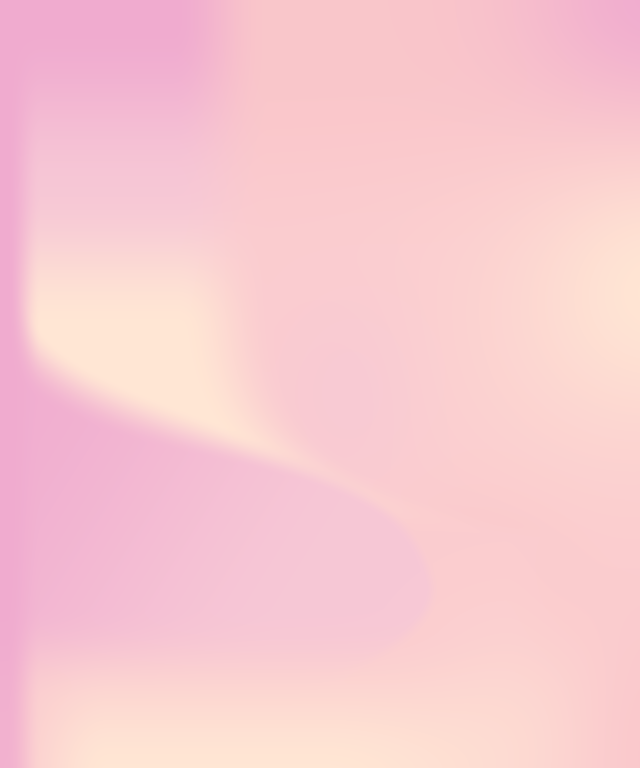
This background is drawn by a Shadertoy shader. Its source:

```glsl
// Soft pastel gradient: a mauve fold sweeps in from the left beneath a cream
// pocket, over a rose field with glows at the right and bottom edges.
// The fold's rim is a logistic curve x(y); all else is blended falloffs.

const vec3 MAUVE = vec3(0.940, 0.670, 0.812);
const vec3 LILAC = vec3(0.966, 0.780, 0.836);
const vec3 ROSE  = vec3(0.978, 0.776, 0.792);
const vec3 BLUSH = vec3(0.982, 0.800, 0.812);
const vec3 CREAM = vec3(1.000, 0.902, 0.830);

const float FOLD_REACH  = 0.693;  // rightmost point of the fold
const float FOLD_MIDDLE = 0.434;  // height of its steepest sweep
const float FOLD_SCALE  = 0.050;  // vertical stretch of the sweep
const float FOLD_CURL   = 9.0;    // how strongly the tip turns back
const float TIP_HEIGHT  = 0.245;
const float POCKET_EDGE = 0.345;  // right side of the cream pocket
const float POCKET_SOFT = 0.075;

// Elliptical Gaussian falloff.
float glow(vec2 p, vec2 center, vec2 radius) {
    vec2 q = (p - center) / radius;
    return exp(-dot(q, q));
}

// Approximate signed distance to the rim, negative inside the fold.
float foldDistance(vec2 p) {
    float s = 1.0 / (1.0 + exp((p.y - FOLD_MIDDLE) / FOLD_SCALE));
    float below = max(TIP_HEIGHT - p.y, 0.0);
    float rim = FOLD_REACH * s - FOLD_CURL * below * below;
    float slope = -FOLD_REACH * s * (1.0 - s) / FOLD_SCALE
                + 2.0 * FOLD_CURL * below;
    return (p.x - rim) / sqrt(1.0 + slope * slope);
}

// Rose field with a corner tint and a glow on the right.
vec3 roseField(vec2 p) {
    vec3 color = mix(BLUSH, ROSE, smoothstep(0.65, 0.92, p.y));
    color = mix(color, LILAC, 0.65 * glow(p, vec2(0.55, 0.49), vec2(0.12, 0.13)));
    color = mix(color, ROSE, 0.95 * glow(p, vec2(0.76, 0.24), vec2(0.14, 0.11)));
    color = mix(color, MAUVE, 0.95 * glow(p, vec2(1.03, 1.0), vec2(0.21, 0.15)));
    color = mix(color, CREAM, 0.35 * glow(p, vec2(0.95, 0.57), vec2(0.28, 0.22)));
    return mix(color, CREAM, 0.95 * glow(p, vec2(1.03, 0.62), vec2(0.17, 0.14)));
}

// Left column, falling from mauve through lilac to cream.
vec3 pocket(vec2 p) {
    vec3 color = mix(LILAC, MAUVE, smoothstep(0.74, 0.97, p.y));
    color = mix(CREAM, color, smoothstep(0.57, 0.76, p.y));
    return mix(BLUSH, color, smoothstep(0.30, 0.43, p.y));
}

// Inside of the fold, paler towards the tip and the bottom.
vec3 foldFill(vec2 p) {
    float pale = smoothstep(-0.05, 0.62, p.x + 0.75 * (0.40 - p.y));
    return mix(MAUVE, LILAC, 0.12 + 0.88 * pale);
}

void mainImage(out vec4 fragColor, in vec2 fragCoord) {
    vec2 p = fragCoord / iResolution.xy;

    // Pocket over the field, its side flaring right along the fold.
    float side = POCKET_EDGE + 0.22 * exp(-(max(p.y, 0.3) - 0.36) / 0.07);
    float inPocket = 1.0 - smoothstep(side - POCKET_SOFT, side + POCKET_SOFT, p.x);
    vec3 color = mix(roseField(p), pocket(p), inPocket);

    // Fold, with a rim that sharpens towards its tip.
    float soft = mix(0.036, 0.012, smoothstep(0.15, 0.65, p.x));
    float inFold = 1.0 - smoothstep(-1.3 * soft, 0.5 * soft, foldDistance(p));
    inFold *= smoothstep(0.08, 0.21, p.y);
    color = mix(color, foldFill(p), inFold);

    // Cream rising from the bottom, then rose in the lower right corner.
    float rise = 1.0 - smoothstep(-0.01, 0.18, p.y);
    float span = smoothstep(0.0, 0.17, p.x) * (1.0 - smoothstep(0.50, 1.05, p.x));
    color = mix(color, CREAM, rise * span);
    color = mix(color, CREAM, 0.3 * glow(p, vec2(0.80, 0.08), vec2(0.15, 0.13)));
    color = mix(color, ROSE, 0.7 * glow(p, vec2(1.02, 0.02), vec2(0.10, 0.17)));

    // Mauve band down the left edge.
    float band = 1.0 - smoothstep(0.012, 0.065, p.x);
    color = mix(color, MAUVE, band * mix(0.8, 1.0, smoothstep(0.0, 0.3, p.y)));

    fragColor = vec4(color, 1.0);
}
```
